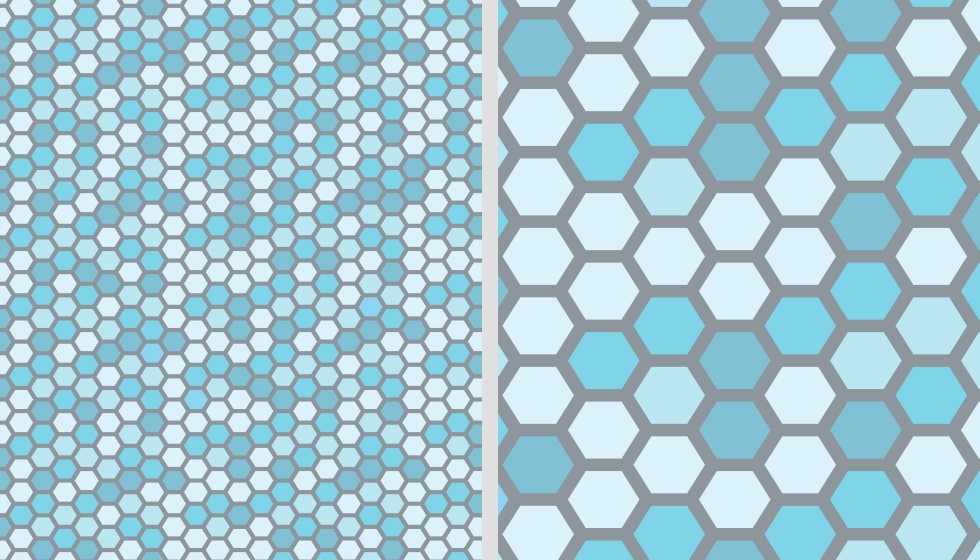
Left: the whole. Right: its middle third, enlarged.
Reproduce this pattern procedurally as a Shadertoy shader.

```glsl
// Honeycomb of flat-topped tiles in white, pale blue, cyan and teal with grey grout.

#define COLUMNS 22.07                  // tile columns across the canvas
#define ROWS 24.18                     // tile rows down the canvas
#define ORIGIN vec2(0.97, 2.25)        // first tile centre, in columns and rows from top left
#define TILE_SIZE 0.82                 // tile size relative to its cell
#define STRAY_TEAL 0.06                // chance of a white tile turning teal
#define STRAY_SKY 0.007                // chance of any tile turning sky blue
#define GROUT vec3(0.55, 0.59, 0.61)
#define WHITE vec3(0.86, 0.95, 0.985)
#define PALE vec3(0.725, 0.90, 0.94)
#define CYAN vec3(0.50, 0.83, 0.91)
#define TEAL vec3(0.50, 0.755, 0.83)
#define SKY vec3(0.55, 0.84, 0.95)

const float HEX_PITCH = 0.8660254;     // column spacing of a regular honeycomb
const int MOTIF_COLUMNS = 11;
const int MOTIF_ROWS = 3;

// Tones: 0 white, 1 pale, 2 cyan, 3 teal, 4 teal on even blocks, 5 teal on odd blocks
const int MOTIF[33] = int[33](
    0, 0, 2,   3, 2, 1,   2, 0, 1,   5, 2, 1,
    1, 4, 0,   4, 1, 2,   2, 5, 1,   4, 0, 0,
    0, 0, 2,   0, 2, 1,   4, 0, 3);

float hash(vec2 p) {
    vec3 q = fract(vec3(p.xyx) * 0.1031);
    q += dot(q, q.yzx + 33.33);
    return fract((q.x + q.y) * q.z);
}

// Distance to the centre in the hexagon metric: 0.5 on the cell border
float hexRadius(vec2 p) {
    p = abs(p);
    return max(p.y, p.x * HEX_PITCH + p.y * 0.5);
}

// Centre of the nearest cell, chosen from two interleaved rectangular grids
vec2 nearestCentre(vec2 p) {
    vec2 period = vec2(2.0 * HEX_PITCH, 1.0);
    vec2 a = round(p / period) * period;
    vec2 b = (floor(p / period) + 0.5) * period;
    vec2 toA = p - a, toB = p - b;
    return dot(toA, toA) < dot(toB, toB) ? a : b;
}

// Colour of a cell, addressed by column and by half rows counted downwards
vec3 tileColour(vec2 cell) {
    // The motif climbs half a row each time it repeats sideways
    float repeatX = floor(cell.x / float(MOTIF_COLUMNS));
    float column = cell.x - repeatX * float(MOTIF_COLUMNS);
    float row = floor((cell.y + repeatX) * 0.5 + 0.01);
    float block = floor((row + 0.1) / float(MOTIF_ROWS));
    int phase = int(row - block * float(MOTIF_ROWS) + 0.5);
    int tone = MOTIF[int(column + 0.5) * MOTIF_ROWS + phase];

    // Alternate the mixed tones from block to block
    bool oddBlock = mod(block, 2.0) > 0.5;
    if (tone >= 4) tone = (tone == 5) == oddBlock ? 3 : 0;

    // Scattered exceptions
    float chance = hash(cell + 71.0);
    if (chance < STRAY_SKY) return SKY;
    if (tone == 0 && chance < STRAY_TEAL) tone = 3;

    return tone == 0 ? WHITE : tone == 1 ? PALE : tone == 2 ? CYAN : TEAL;
}

void mainImage(out vec4 fragColor, in vec2 fragCoord) {
    vec2 uv = fragCoord / iResolution.xy;
    vec2 grid = vec2(uv.x * COLUMNS, (1.0 - uv.y) * ROWS) - ORIGIN;

    // Squeeze the columns so that each cell is a regular hexagon
    vec2 p = grid * vec2(HEX_PITCH, 1.0);
    vec2 centre = nearestCentre(p);
    vec2 cell = round(centre * vec2(1.0 / HEX_PITCH, 2.0));

    // Tile over grout with a one pixel soft edge
    float pixel = ROWS / iResolution.y;
    float inside = 0.5 * TILE_SIZE - hexRadius(p - centre);
    float coverage = clamp(inside / pixel + 0.5, 0.0, 1.0);
    fragColor = vec4(mix(GROUT, tileColour(cell), coverage), 1.0);
}
```
